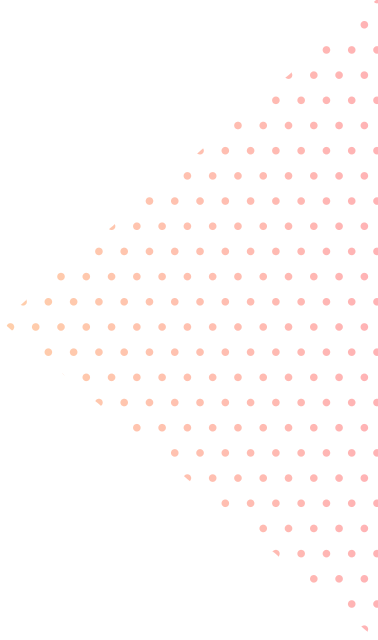
A Shadertoy shader for this background:

```glsl
// A staggered lattice of small dots on white, clipped to a wedge that
// opens to the right. Each dot is the nearest lattice point's circle distance,
// intersected with two half planes and tinted from peach to pink.

#define SPACING     vec2(0.03950, 0.03935) // lattice step, in canvas heights
#define FIRST_DOT   vec2(0.0163, 0.4891)   // centre of the leftmost dot
#define DOT_RADIUS  0.0059
#define WEDGE_TIP   vec2(0.0022, 0.4977)
#define UPPER_SLOPE 0.858
#define LOWER_SLOPE 0.8475
#define PEACH       vec3(1.0, 0.81, 0.67)
#define PINK        vec3(1.0, 0.70, 0.71)
#define PAPER       vec3(1.0)

// Signed distance to the nearest dot; odd rows shift by half a step.
float dotLattice(vec2 p) {
    vec2 cell = (p - FIRST_DOT) / SPACING;
    float row = floor(cell.y + 0.5);
    cell.x -= 0.5 * mod(row, 2.0);
    vec2 offset = (fract(cell + 0.5) - 0.5) * SPACING;
    return length(offset) - DOT_RADIUS;
}

// Signed distance to the wedge between the two sloping edges.
float wedge(vec2 p) {
    vec2 q = p - WEDGE_TIP;
    float upper = dot(q, normalize(vec2(-UPPER_SLOPE, 1.0)));
    float lower = dot(q, normalize(vec2(-LOWER_SLOPE, -1.0)));
    return max(upper, lower);
}

void mainImage(out vec4 fragColor, in vec2 fragCoord) {
    vec2 p = fragCoord / iResolution.y;
    float pixel = 1.0 / iResolution.y;

    // Clipped dots with an edge one pixel wide
    float dist = max(dotLattice(p), wedge(p));
    float coverage = clamp(0.5 - dist / pixel, 0.0, 1.0);

    // Horizontal tint
    vec3 tint = mix(PEACH, PINK, fragCoord.x / iResolution.x);
    fragColor = vec4(mix(PAPER, tint, coverage), 1.0);
}
```
